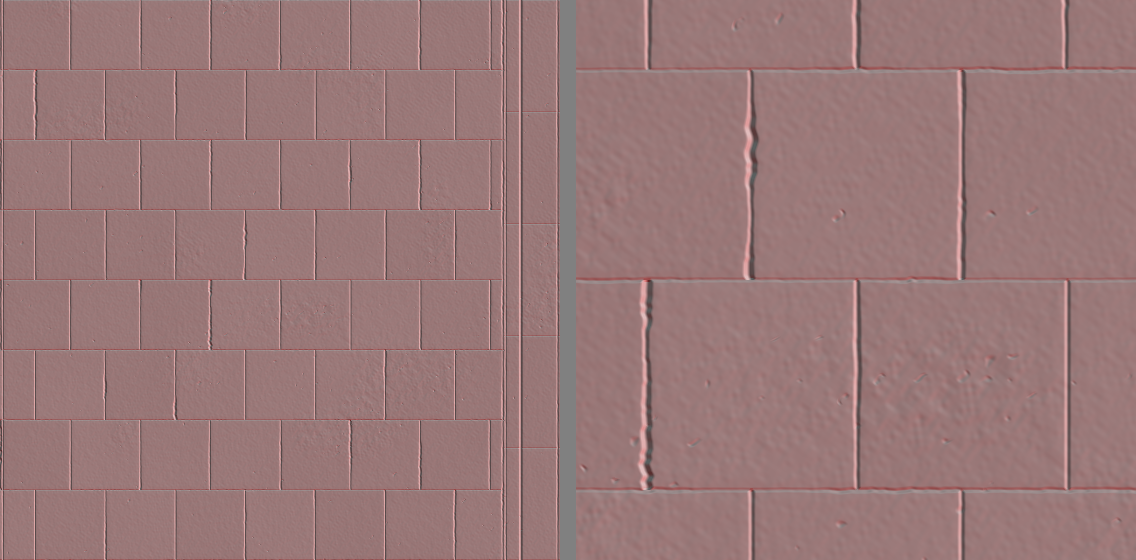
Left: the whole. Right: its middle third, enlarged.
This texture map is drawn by a WebGL 1 fragment shader. Its source:

```glsl
precision highp float;
// Worn square pavers in running bond beside a grooved kerb strip, lit as a shallow relief.

uniform vec2 u_resolution;

const float ROWS = 8.0;            // paver rows, and pavers per unit width
const float KERB_BLOCKS = 5.0;     // kerb stones over the height
const float FIELD_LEFT = 0.0050;
const float FIELD_RIGHT = 0.8975;
const float KERB_LEFT = 0.9030;
const float KERB_GROOVE = 0.9300;
const float KERB_RIGHT = 0.9955;
const float UPRIGHT_THIN = 0.0019; // half widths of the joints
const float UPRIGHT_WORN = 0.0040;
const float LEVEL_THIN = 0.0011;
const float LEVEL_WORN = 0.0024;
const float KERB_GROOVE_HALF = 0.0036;
const float JAGGEDNESS = 0.0022;
const float GRAIN_DEPTH = 0.00031;
const float PIT_CELLS = 80.0;
const float PIT_CHANCE = 0.05;
const float SLOPE_STEP = 0.0009;
const float TILE_TINT = 0.012;
const vec3 CLAY = vec3(0.600, 0.468, 0.468);
const vec3 SIDE_LIGHT = vec3(0.235, 0.165, 0.165);
const vec3 TOP_LIGHT = vec3(0.0, 0.15, 0.15);

float hash(vec2 p) {
  return fract(sin(dot(p, vec2(127.1, 311.7))) * 43758.5453);
}

float noise(vec2 p) {
  vec2 i = floor(p);
  vec2 f = fract(p);
  f = f * f * (3.0 - 2.0 * f);
  return mix(mix(hash(i), hash(i + vec2(1.0, 0.0)), f.x),
             mix(hash(i + vec2(0.0, 1.0)), hash(i + vec2(1.0, 1.0)), f.x), f.y);
}

// Rounded channel with a faint wide bevel
float channel(float d, float halfWidth) {
  float core = 1.0 - smoothstep(0.0, halfWidth, abs(d));
  float bevel = 1.0 - smoothstep(0.0, 0.007, abs(d));
  return -halfWidth * core - 0.0003 * bevel;
}

// Channel whose line wanders and whose width varies along its length
float wornJoint(float d, float along, float id, float wear, vec2 widths) {
  float jag = noise(vec2(along * 120.0, id)) + 0.6 * noise(vec2(along * 300.0, id + 5.0)) - 0.8;
  float patchy = smoothstep(0.25, 0.75, noise(vec2(along * 26.0, id + 17.0)));
  float halfWidth = mix(widths.x, widths.y, patchy * wear);
  return channel(d + jag * JAGGEDNESS * wear * (0.25 + 0.75 * patchy), halfWidth);
}

float uprightJoint(float d, float y, float id, float wear) {
  return wornJoint(d, y, id, wear, vec2(UPRIGHT_THIN, UPRIGHT_WORN));
}

float bondShift(float row) {
  return 0.5 * (1.0 - mod(row, 2.0));
}

float paverHeight(vec2 p) {
  float row = floor(p.y * ROWS);
  float shift = bondShift(row);
  float column = floor(p.x * ROWS - shift + 0.5);
  float id = column + row * 13.0;
  float wander = (hash(vec2(id, 4.0)) - 0.3) * 0.0018;
  float jointX = (column + shift) / ROWS + wander;
  float upright = uprightJoint(p.x - jointX, p.y, id, hash(vec2(id, 9.0)));
  float line = floor(p.y * ROWS + 0.5);
  float level = wornJoint(p.y - line / ROWS, p.x, line + 151.0, 0.5, vec2(LEVEL_THIN, LEVEL_WORN));
  float left = uprightJoint(p.x - FIELD_LEFT, p.y, 201.0, 0.2);
  float right = uprightJoint(p.x - FIELD_RIGHT, p.y, 211.0, 0.6);
  return min(min(upright, level), min(left, right));
}

float kerbHeight(vec2 p) {
  float line = floor(p.y * KERB_BLOCKS + 0.5);
  float level = channel(p.y - line / KERB_BLOCKS, LEVEL_THIN);
  float left = uprightJoint(p.x - KERB_LEFT, p.y, 221.0, 0.2);
  float right = uprightJoint(p.x - KERB_RIGHT, p.y, 231.0, 0.3);
  float groove = channel(p.x - KERB_GROOVE, KERB_GROOVE_HALF);
  return min(min(level, groove), min(left, right));
}

// Fine grain, rough patches and scattered pits
float surfaceHeight(vec2 p) {
  float rough = smoothstep(0.70, 0.95, noise(p * 9.0 + 3.0));
  vec2 q = mat2(0.8, 0.6, -0.6, 0.8) * p;
  float h = GRAIN_DEPTH * noise(q * 300.0) * (1.0 + 0.8 * rough);
  h += GRAIN_DEPTH * (0.9 + 2.0 * rough) * noise(q * 110.0 + 31.0);
  vec2 warped = p * PIT_CELLS + 0.5 * noise(q * 190.0);
  vec2 cell = floor(warped);
  float present = step(hash(cell + 7.0), PIT_CHANCE * (0.5 + 3.0 * rough));
  vec2 center = 0.3 + 0.4 * vec2(hash(cell + 1.3), hash(cell + 5.9));
  float radius = mix(0.10, 0.27, hash(cell + 2.7));
  float pit = 1.0 - smoothstep(0.0, radius, length(fract(warped) - center));
  return h - present * pit * radius * 0.35 / PIT_CELLS;
}

float height(vec2 p) {
  float joints = p.x < 0.5 * (FIELD_RIGHT + KERB_LEFT) ? paverHeight(p) : kerbHeight(p);
  return joints + surfaceHeight(p);
}

void main() {
  vec2 p = gl_FragCoord.xy / u_resolution;
  vec2 e = vec2(SLOPE_STEP, 0.0);
  vec2 slope = vec2(height(p + e.xy) - height(p - e.xy),
                    height(p + e.yx) - height(p - e.yx)) / (2.0 * SLOPE_STEP);
  slope = clamp(slope, vec2(-1.2, -0.5), vec2(1.1, 1.2));

  // Slight tone change between stones
  float row = floor(p.y * ROWS);
  vec2 stone = vec2(floor(p.x * ROWS - bondShift(row)), row);
  if (p.x > FIELD_RIGHT) stone = vec2(40.0, floor(p.y * KERB_BLOCKS));
  float tint = (hash(stone + 0.5) - 0.5) * TILE_TINT + (noise(p * 14.0) - 0.5) * 0.008;

  vec3 color = CLAY + tint - slope.x * SIDE_LIGHT - slope.y * TOP_LIGHT;
  gl_FragColor = vec4(clamp(color, 0.0, 1.0), 1.0);
}
```
